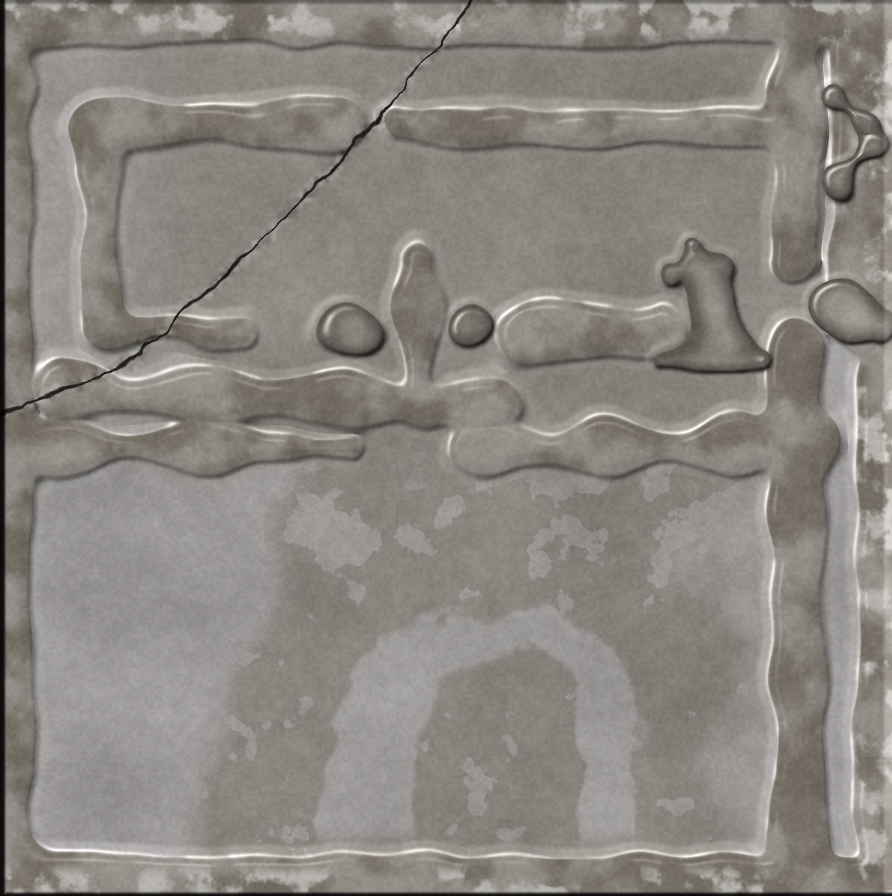
Reproduce this texture procedurally as a Shadertoy shader.

```glsl
float hash(vec2 p) {
  vec3 q = fract(p.xyx * .1031);
  q += dot(q, q.yzx + 33.33);
  return fract((q.x + q.y) * q.z);
}

float noise(vec2 p) {
  vec2 i = floor(p), f = fract(p);
  f *= f * (3. - 2. * f);
  return mix(mix(hash(i), hash(i + vec2(1, 0)), f.x),
             mix(hash(i + vec2(0, 1)), hash(i + 1.), f.x), f.y);
}

float fbm(vec2 p) {
  float sum = 0., amp = .5;
  for (int i = 0; i < 5; i++) {
    sum += amp * noise(p);
    p = mat2(1.6, 1.2, -1.2, 1.6) * p + 7.3;
    amp *= .5;
  }
  return sum;
}

float smin(float a, float b, float k) {
  float h = max(k - abs(a - b), 0.) / k;
  return min(a, b) - .25 * k * h * h;
}

float segment(vec2 p, vec2 a, vec2 b) {
  vec2 d = b - a;
  return length(p - a - d * clamp(dot(p - a, d) / dot(d, d), 0., 1.));
}

float ellipse(vec2 p, vec2 center, vec2 radii) {
  return (length((p - center) / radii) - 1.) * min(radii.x, radii.y);
}

// Joins a capsule; shape holds radius, swell and swell period
void addBead(inout float d, vec2 p, vec4 ends, vec3 shape) {
  vec2 span = ends.zw - ends.xy, axis = normalize(span);
  float along = clamp(dot(p - ends.xy, axis), 0., length(span));
  float radius = shape.x + shape.y * cos(6.2832 * along / shape.z);
  d = smin(d, length(p - ends.xy - axis * along) - radius, .015);
}

// x: distance to mortar ridges, y: distance to wet lumps
vec2 relief(vec2 p) {
  vec2 q = p + .013 * (vec2(noise(p * 21.), noise(p * 21. + 40.)) - .5);
  float d = smin(smin(q.x - .036, .951 - q.y, .025), q.y - .047, .025);
  d = smin(d, mix(.957, .928, smoothstep(.6, .63, q.y)) - q.x, .01);
  // Upper loop
  addBead(d, q, vec4(.112, .859, .372, .859), vec3(.026, .006, .26));
  addBead(d, q, vec4(.442, .859, .87, .857), vec3(.02, -.003, .15));
  addBead(d, q, vec4(.112, .85, .118, .635), vec3(.021, .003, .2));
  addBead(d, q, vec4(.12, .632, .265, .63), vec3(.015, .003, .12));
  // Stem and middle bands
  addBead(d, q, vec4(.467, .717, .469, .55), vec3(.022, -.007, .13));
  addBead(d, q, vec4(.59, .628, .735, .63), vec3(.031, .006, .21));
  addBead(d, q, vec4(.07, .566, .555, .548), vec3(.025, .007, .16));
  addBead(d, q, vec4(-.03, .503, .32, .5), vec3(.024, -.009, .176));
  addBead(d, q, vec4(.31, .5, .39, .499), vec3(.012, .002, .1));
  addBead(d, q, vec4(.535, .499, .86, .503), vec3(.025, .009, .143));
  d = smin(d, length(q - vec2(.895, .503)) - .044, .02);
  // Broken right column
  addBead(d, q, vec4(.89, 1.03, .888, .715), vec3(.027, .004, .17));
  addBead(d, q, vec4(.887, .61, .894, -.02), vec3(.03, .003, .18));
  // Glossy lumps
  float wet = ellipse(q, vec2(.39, .631), vec2(.037, .028));
  wet = min(wet, ellipse(q, vec2(.526, .633), vec2(.024, .023)));
  float splash = segment(q, vec2(.737, .599), vec2(.85, .597)) - .007;
  splash = smin(splash, segment(q, vec2(.79, .695), vec2(.8, .625)) - .025, .06);
  addBead(splash, q, vec4(.752, .69, .81, .708), vec3(.011, .002, .03));
  addBead(splash, q, vec4(.779, .726, .79, .69), vec3(.008, .001, .03));
  wet = min(wet, splash);
  addBead(wet, q, vec4(.94, .655, .978, .64), vec3(.025, .008, .1));
  addBead(wet, q, vec4(.935, .795, .975, .835), vec3(.012, .006, .06));
  addBead(wet, q, vec4(.93, .895, .967, .86), vec3(.01, .004, .05));
  return vec2(d, wet);
}

// Damp cement with a dry left side, flakes and a pale arch
vec3 floorColor(vec2 p) {
  float n = fbm(p * 9.) - .5;
  vec2 q = p + .1 * vec2(n, fbm(p * 13. + 20.) - .5);
  float lower = smoothstep(.49, .45, q.y);
  float arch = max(ellipse(q, vec2(.55, .08), vec2(.182, .245)),
                  -ellipse(q, vec2(.565, .06), vec2(.103, .215)));
  float pale = smoothstep(.02, -.02, q.x - .22 - .32 * max(q.y - .08, 0.));
  pale = max(pale, smoothstep(.004, -.004, arch) * smoothstep(.05, .08, p.y));
  pale = max(pale, .7 * smoothstep(.77, .86, q.x + .2 * n));
  float flakes = fbm(p * 30.) - mix(.68, .5, smoothstep(.28, .46, p.y));
  pale = max(pale, .8 * smoothstep(0., .03, flakes));
  pale = mix(.1 + .7 * smoothstep(.24, .07, q.x), pale, lower);
  pale = max(pale, smoothstep(.915, .93, p.x));
  return mix(vec3(.52, .508, .48), vec3(.605, .595, .592), pale) + .13 * n;
}

float crackDistance(vec2 p) {
  vec2 path[5] = vec2[5](vec2(.535, 1.01), vec2(.41, .852), vec2(.247, .687),
                         vec2(.14, .594), vec2(-.01, .532));
  p += .014 * (vec2(fbm(p * 38.), fbm(p * 38. + 11.)) - .5);
  float d = 1.;
  for (int i = 0; i < 4; i++) d = min(d, segment(p, path[i], path[i + 1]));
  return d;
}

float line(float d, float width) { return exp(-d * d / (width * width)); }

void mainImage(out vec4 fragColor, in vec2 fragCoord) {
  vec2 p = fragCoord / iResolution.y, e = vec2(.002, 0), d = relief(p);
  float px = 1. / iResolution.y, right = iResolution.x * px;
  vec2 dx = relief(p + e) - d, dy = relief(p + e.yx) - d, light = vec2(-.6, .8);
  float facing = dot(normalize(vec2(dx.x, dy.x) + 1e-6), light);
  float wetFacing = dot(normalize(vec2(dx.y, dy.y) + 1e-6), light);
  float lit = max(facing, 0.), shade = max(-facing, 0.), wetLit = max(wetFacing, 0.);
  float patches = fbm(p * 21. + 5.), gloss = smoothstep(.3, .75, noise(p * 36.));

  // Ridges and worn edge plaster
  vec3 mortar = mix(vec3(.45, .425, .39), vec3(.58, .56, .535), smoothstep(.3, .65, patches));
  float border = max(smoothstep(.94, .97, max(p.x, p.y)), smoothstep(.04, .02, p.y));
  mortar = mix(mortar, vec3(.71, .7, .68), border * smoothstep(.5, .68, fbm(p * 36.)));
  vec3 col = floorColor(p) + (.02 + .09 * lit) * smoothstep(.016, .009, d.x);
  col = mix(col, mortar, smoothstep(px, -px, d.x));
  col += line(d.x - .001, .0024) * lit * (.08 + .33 * gloss);
  col += line(d.x + .009, .002) * lit * .15 * gloss;
  col *= 1. - shade * (.42 * line(d.x - .001, .0035) + .1 * line(d.x + .008, .007));

  // Reflective lumps
  float depth = smoothstep(0., .022, -d.y);
  vec3 sheen = mix(vec3(.35, .335, .31), vec3(.6, .585, .56), depth * (.3 + patches));
  sheen += .45 * line(d.y + .007, .0025) * wetLit * gloss;
  col = mix(col, sheen, smoothstep(px, -px, d.y));
  col *= 1. - .55 * line(d.y, .003) * max(.25 - wetFacing, 0.);
  col += .12 * line(d.y - .006, .004) * wetLit;

  // Crack with crumbling lips
  float crack = crackDistance(p), width = .0012 + .0024 * noise(p * 30.);
  col += (noise(p * 170.) - .48) * .2 * smoothstep(.013, .004, crack);
  col = mix(col, vec3(.13, .125, .115), smoothstep(width, width * .3, crack));

  // Grain and tile rim
  col += .045 * (noise(p * 300.) - .5) + .06 * (fbm(p * 75.) - .5);
  col += .13 * smoothstep(.012, .006, right - p.x);
  col *= mix(.1, 1., smoothstep(.003, .008, min(p.x, p.y + .002)));
  col *= mix(.65, 1., smoothstep(.001, .007, 1. - p.y));
  fragColor = vec4(clamp(col, 0., 1.), 1);
}
```
